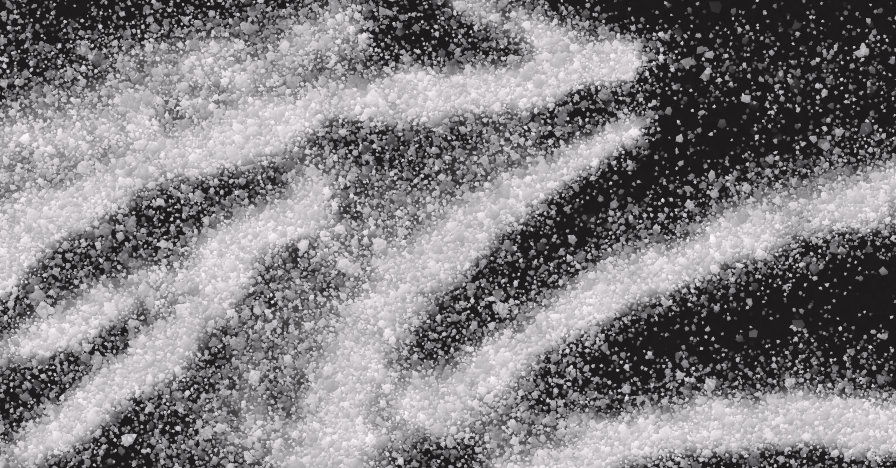
A WebGL 2 fragment shader for this texture:

```glsl
#version 300 es
precision highp float;
// Coarse white crystals swept into curved ridges over a dark table.
// Soft curved strokes give a density field; layers of jittered cells then
// scatter irregular polygon grains whose chance and tone follow that density.

uniform vec2 u_resolution;
out vec4 outColor;

const vec3 TABLE = vec3(0.115, 0.107, 0.108);
const vec3 GRAIN_TINT = vec3(1.0, 0.982, 1.0);
const vec2 GRAY_RANGE = vec2(0.32, 0.86);   // tones of loose grains
const vec2 WHITE_RANGE = vec2(0.71, 0.94);  // tones of heaped grains
const vec2 LIGHT = vec2(-0.5, 0.85);
const float UPPER_SPREAD = 1.25;            // ridge falloff above its crest
const float LOWER_SPREAD = 0.9;             // ridge falloff below its crest
const float STRAY = 0.035;                  // density of lone grains
const float FINEST = 150.0;                 // finest cells per canvas height
const float COARSENING = 0.62;              // cell count ratio between layers
const int LAYERS = 4;
const int SIDES = 5;
const int STEPS = 12;
const float TAU = 6.28319;

float hash(vec2 p) {
  return fract(sin(dot(p, vec2(127.1, 311.7))) * 43758.5453);
}

float noise(vec2 p) {
  vec2 i = floor(p), f = fract(p);
  f = f * f * (3.0 - 2.0 * f);
  return mix(mix(hash(i), hash(i + vec2(1, 0)), f.x),
             mix(hash(i + vec2(0, 1)), hash(i + vec2(1, 1)), f.x), f.y);
}

// Emptiness left by one stroke along a quadratic curve from a to c.
float gap(vec2 p, vec2 a, vec2 b, vec2 c, vec2 width, float strength) {
  float nearest = 1e3;
  vec2 from = a;
  for (int i = 1; i <= STEPS; i++) {
    float t = float(i) / float(STEPS);
    vec2 to = mix(mix(a, b, t), mix(b, c, t), t);
    vec2 along = to - from, v = p - from;
    float h = clamp(dot(v, along) / dot(along, along), 0.0, 1.0);
    float side = along.x * v.y - along.y * v.x;
    float spread = side > 0.0 ? UPPER_SPREAD : LOWER_SPREAD;
    float w = spread * mix(width.x, width.y, t);
    nearest = min(nearest, length(v - along * h) / w);
    from = to;
  }
  return 1.0 - strength * exp(-nearest * nearest);
}

float density(vec2 p) {
  p += 0.035 * (vec2(noise(p * 7.0), noise(p * 7.0 + 40.0)) - 0.5);
  float e = 1.0 - STRAY;
  // Left sweeps
  e *= gap(p, vec2(-0.05, 0.42), vec2(0.45, 0.79), vec2(1.34, 0.85), vec2(0.10, 0.05), 0.95);
  e *= gap(p, vec2(-0.05, 0.66), vec2(0.25, 0.78), vec2(0.72, 0.92), vec2(0.17, 0.11), 0.75);
  e *= gap(p, vec2(-0.03, 0.22), vec2(0.33, 0.36), vec2(0.65, 0.54), vec2(0.05, 0.07), 0.85);
  e *= gap(p, vec2(0.0, 0.0), vec2(0.28, 0.14), vec2(0.50, 0.40), vec2(0.075, 0.06), 0.93);
  // Central and right sweeps
  e *= gap(p, vec2(0.70, 0.0), vec2(0.78, 0.445), vec2(1.36, 0.71), vec2(0.16, 0.045), 0.95);
  e *= gap(p, vec2(0.92, 0.13), vec2(1.54, 0.57), vec2(1.96, 0.57), vec2(0.075, 0.11), 0.90);
  e *= gap(p, vec2(1.10, -0.04), vec2(1.59, 0.18), vec2(2.0, 0.05), vec2(0.08, 0.09), 0.93);
  e *= gap(p, vec2(1.0, 1.02), vec2(1.12, 0.94), vec2(1.32, 0.87), vec2(0.08, 0.05), 0.75);
  // Loose scatter between them
  e *= gap(p, vec2(0.45, 0.05), vec2(0.58, 0.48), vec2(1.12, 0.75), vec2(0.15, 0.11), 0.50);
  e *= gap(p, vec2(0.0, 0.30), vec2(0.3, 0.5), vec2(0.7, 0.65), vec2(0.12, 0.12), 0.28);
  e *= gap(p, vec2(0.75, 0.04), vec2(1.0, 0.07), vec2(1.2, 0.12), vec2(0.10, 0.08), 0.45);
  e *= gap(p, vec2(1.30, 0.80), vec2(1.55, 0.87), vec2(1.95, 0.84), vec2(0.09, 0.08), 0.16);
  float clumps = 0.6 * noise(p * 11.0) + 0.4 * noise(p * 32.0);
  return clamp((1.0 - e) * (0.78 + 0.46 * clumps), 0.0, 1.0);
}

// Signed distance to an irregular convex polygon.
float crystal(vec2 v, float radius, vec2 id) {
  float d = -1e3;
  for (int k = 0; k < SIDES; k++) {
    float r = hash(id + float(k) * 3.7 + 11.0);
    float angle = TAU * (float(k) + 0.7 * r) / float(SIDES) + TAU * hash(id + 5.3);
    d = max(d, dot(v, vec2(cos(angle), sin(angle))) - radius * (0.6 + 0.4 * fract(r * 7.0)));
  }
  return d;
}

void main() {
  vec2 p = gl_FragCoord.xy / u_resolution.y;
  float amount = density(p);
  float heap = smoothstep(0.5, 0.93, amount);
  float drift = 0.08 * (noise(p * 14.0) - 0.5);

  // Fine powder under the grains
  vec3 color = mix(TABLE, GRAIN_TINT * (0.78 + drift), heap * 0.95);
  color += 0.012 * (noise(p * 90.0) - 0.5);

  // Grains, from fine to coarse
  float scale = FINEST;
  for (int layer = 0; layer < LAYERS; layer++) {
    float level = float(layer) / float(LAYERS - 1);
    float chance = amount * mix(1.25, 0.22, level);
    float blur = 0.65 * scale / u_resolution.y;
    vec2 q = p * scale + float(layer) * 17.3;
    for (int n = 0; n < 9; n++) {
      vec2 cell = floor(q) + vec2(n % 3 - 1, n / 3 - 1);
      vec2 id = cell + float(layer) * 71.0;
      float keep = smoothstep(0.0, 0.04, chance - hash(id));
      if (keep <= 0.0) continue;
      vec2 v = q - cell - vec2(hash(id + 1.7), hash(id + 2.9));
      float radius = mix(0.36, 0.62, hash(id + 4.1));
      float cover = smoothstep(blur, -blur, crystal(v, radius, id));
      float pick = hash(id + 8.3);
      float tone = mix(mix(GRAY_RANGE.x, GRAY_RANGE.y, pick), mix(WHITE_RANGE.x, WHITE_RANGE.y, pick), heap);
      tone += 0.10 * dot(v, LIGHT) / radius + drift;
      color = mix(color, GRAIN_TINT * tone, cover * keep * mix(0.9, 0.72, level));
    }
    scale *= COARSENING;
  }
  outColor = vec4(clamp(color, 0.0, 1.0), 1.0);
}
```
